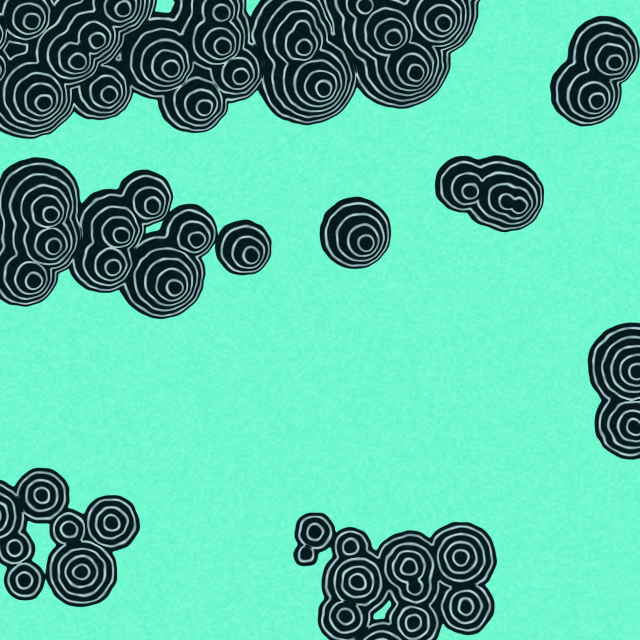
Give the GLSL for this pattern, as a WebGL 1 fragment shader.

```glsl
precision highp float;

uniform vec2 u_resolution;

const vec3 PAPER = vec3(0.44, 0.97, 0.81);
const vec3 INK = vec3(0.025, 0.10, 0.115);
const vec3 CHALK = vec3(0.70, 0.82, 0.84);
const float RING_GAP = 0.0122;
const float RIM = 0.6;            // dark rim width, in ring gaps
const float GOLDEN_ANGLE = 2.4;

float hash(vec2 p) {
  vec3 q = fract(p.xyx * 0.1031);
  q += dot(q, q.yzx + 33.33);
  return fract((q.x + q.y) * q.z);
}

float noise(vec2 p) {
  vec2 cell = floor(p), f = fract(p);
  f = f * f * (3.0 - 2.0 * f);
  float low = mix(hash(cell), hash(cell + vec2(1.0, 0.0)), f.x);
  float high = mix(hash(cell + vec2(0.0, 1.0)), hash(cell + 1.0), f.x);
  return mix(low, high, f.y);
}

float smoothMin(float a, float b, float k) {
  float h = max(k - abs(a - b), 0.0) / k;
  return min(a, b) - 0.25 * k * h * h;
}

// Size of the circle through q whose centre drifts along lean as it grows
float leaningDistance(vec2 q, vec2 lean) {
  float a = 1.0 - dot(lean, lean);
  float b = dot(q, lean);
  return (sqrt(b * b + a * dot(q, q)) - b) / a;
}

// Union of field with count blobs on a jittered sunflower spiral
float cluster(float field, vec2 p, vec2 centre, vec2 radius,
              float count, float rings, float turn) {
  vec2 lean = vec2(-0.38, 0.36) * smoothstep(0.2, 0.6, centre.y);
  for (int i = 0; i < 36; i++) {
    float n = float(i);
    if (n >= count) break;
    vec2 key = vec2(n + 3.0, 17.0 * turn + 40.0 * centre.x);
    vec2 jitter = vec2(hash(key), hash(key + 51.7)) - 0.5;
    float angle = GOLDEN_ANGLE * n + turn;
    vec2 spiral = sqrt((n + 0.5) / count) * vec2(cos(angle), sin(angle));
    vec2 seed = centre + radius * spiral + 0.024 * jitter;
    float size = (rings + floor(3.0 * hash(key + 9.3)) + RIM) * RING_GAP;
    float grown = max(leaningDistance(p - seed, lean), 0.5 * RING_GAP);
    field = smoothMin(field, grown - size, 0.005);
  }
  return field;
}

// Negative inside the ink, zero on its outline
float blobField(vec2 p) {
  float f = 1.0;
  f = cluster(f, p, vec2(0.29, 0.97), vec2(0.48, 0.16), 36.0, 4.0, 0.4);
  f = cluster(f, p, vec2(0.21, 0.605), vec2(0.22, 0.08), 9.0, 3.0, 1.9);
  f = cluster(f, p, vec2(0.59, 0.61), vec2(0.01), 1.0, 3.0, 2.0);
  f = cluster(f, p, vec2(0.785, 0.685), vec2(0.09, 0.015), 3.0, 2.0, 0.0);
  f = cluster(f, p, vec2(0.955, 0.865), vec2(0.01, 0.06), 2.0, 2.0, 1.2);
  f = cluster(f, p, vec2(1.0, 0.38), vec2(0.01, 0.1), 2.0, 3.0, 1.2);
  f = cluster(f, p, vec2(0.08, 0.15), vec2(0.11, 0.095), 7.0, 2.0, 0.9);
  f = cluster(f, p, vec2(0.62, 0.065), vec2(0.14, 0.1), 9.0, 2.0, 0.3);
  return cluster(f, p, vec2(0.485, 0.15), vec2(0.02, 0.06), 2.0, 1.0, 1.2);
}

void main() {
  vec2 p = gl_FragCoord.xy / u_resolution.y;
  float pixel = 1.0 / u_resolution.y;

  // Hand-drawn wobble
  vec2 wobble = vec2(noise(p * 75.0), noise(p * 75.0 + 31.0)) - 0.5;
  vec2 q = p + 0.003 * wobble;

  // Field and its slope, to turn levels into distances
  vec2 e = vec2(0.0006, 0.0);
  float field = blobField(q);
  vec2 slope = vec2(blobField(q + e.xy), blobField(q + e.yx)) - field;
  float steepness = max(length(slope) / e.x, 0.3);

  // Chalk contour lines, thinner and fainter where they crowd
  float level = -field / RING_GAP - RIM;
  float toLine = abs(fract(level + 0.5) - 0.5) * RING_GAP / steepness;
  float crowding = max(1.0, sqrt(steepness));
  float width = max(0.0034 / crowding, 1.2 * pixel);
  float line = (1.0 - smoothstep(0.0004, width, toLine)) * step(-0.5, level);
  line *= mix(0.7, 1.1, noise(p * 110.0)) / mix(1.0, crowding, 0.5);

  // Paper fibres and ink grain
  float grain = noise(p * 420.0) + noise(p * vec2(190.0, 230.0) + 7.0) - 1.0;
  vec3 paper = PAPER + grain * vec3(0.06, 0.025, 0.04);
  vec3 ink = mix(INK + 0.025 * grain, CHALK, clamp(line, 0.0, 1.0));

  float edge = max(0.0013, 0.8 * pixel);
  float cover = 1.0 - smoothstep(-edge, edge, field / steepness);
  gl_FragColor = vec4(mix(paper, ink, cover), 1.0);
}
```
